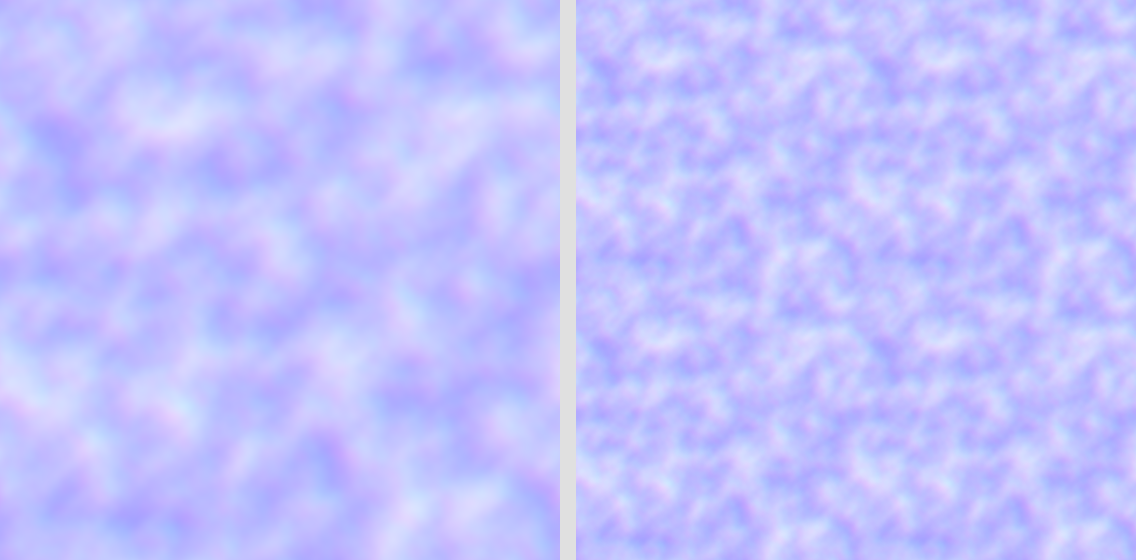
Left, the tile; right, the same tile 2 across and 2 down.
Reproduce this texture map procedurally as a WebGL 2 fragment shader.

```glsl
#version 300 es
precision highp float;

uniform vec2 u_resolution;
out vec4 outColor;

const int OCTAVES = 4;
const float BASE_CELLS = 5.0;                       // whole cells across the tile
const float OCTAVE_WEIGHTS[OCTAVES] = float[](0.35, 0.50, 0.24, 0.09);
const vec2 OCTAVE_SHIFT = vec2(0.37, 0.61);         // keeps the lattices from lining up
const vec2 FRINGE_OFFSET = vec2(0.009, 0.008);      // red and green slide apart
const vec3 MEAN_COLOR = vec3(0.758, 0.757, 1.0);
const vec2 CONTRAST = vec2(0.29, 0.31);             // for red and green
const float TAU = 6.2831853;

// Integer hash of a lattice cell, 0 to 1
float hash(vec2 cell, int seed) {
    uvec2 c = uvec2(cell);
    uint h = c.x * 1597u + c.y * 51749u + uint(seed) * 7919u + 101u;
    h = (h ^ (h >> 16)) * 73244475u;
    h = (h ^ (h >> 15)) * 73244475u;
    h ^= h >> 16;
    return float(h & 65535u) / 65535.0;
}

// Slope of a random direction at one lattice corner
float cornerSlope(vec2 cell, vec2 corner, vec2 f, float cells, int seed) {
    float angle = TAU * hash(mod(cell + corner, cells), seed);
    return dot(vec2(cos(angle), sin(angle)), f - corner);
}

// Gradient noise that wraps after the given number of cells
float wrappedNoise(vec2 p, float cells, int seed) {
    vec2 cell = floor(p);
    vec2 f = fract(p);
    vec2 blend = f * f * f * (f * (f * 6.0 - 15.0) + 10.0);
    float bottom = mix(cornerSlope(cell, vec2(0.0, 0.0), f, cells, seed),
                       cornerSlope(cell, vec2(1.0, 0.0), f, cells, seed), blend.x);
    float top = mix(cornerSlope(cell, vec2(0.0, 1.0), f, cells, seed),
                    cornerSlope(cell, vec2(1.0, 1.0), f, cells, seed), blend.x);
    return mix(bottom, top, blend.y);
}

// Soft clouds centred on zero
float clouds(vec2 uv) {
    float sum = 0.0;
    float cells = BASE_CELLS;
    for (int i = 0; i < OCTAVES; i++) {
        vec2 p = uv * cells + OCTAVE_SHIFT * float(i);
        sum += OCTAVE_WEIGHTS[i] * wrappedNoise(p, cells, i);
        cells *= 2.0;
    }
    return sum;
}

void main() {
    vec2 uv = gl_FragCoord.xy / u_resolution;

    // Pink fringe at the lower left of bright spots, cyan at the upper right
    vec2 redGreen = vec2(clouds(uv + FRINGE_OFFSET), clouds(uv - FRINGE_OFFSET));
    vec3 color = MEAN_COLOR + vec3(CONTRAST * redGreen, 0.0);
    outColor = vec4(clamp(color, 0.0, 1.0), 1.0);
}
```
